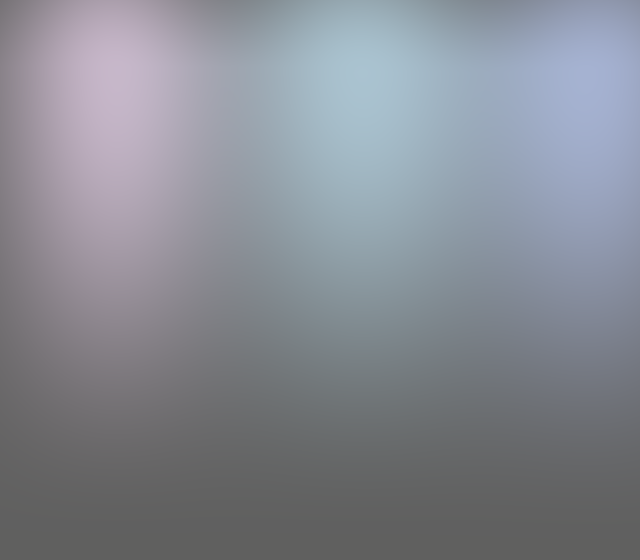
A WebGL 1 fragment shader for this background:

```glsl
precision highp float;

uniform vec2 u_resolution;

const vec3 BASE_GRAY = vec3(0.376, 0.376, 0.374);
const vec3 PINK = vec3(0.765, 0.700, 0.770);
const vec3 CYAN = vec3(0.655, 0.752, 0.800);
const vec3 BLUE = vec3(0.630, 0.675, 0.795);

const float REACH_UP = 0.36;
const float REACH_DOWN = 0.85;
const float TOP_NARROWING = 1.2;

// Long soft fade below the centre, short fade above it
float verticalFade(float dy) {
  float reach = dy > 0.0 ? REACH_UP : REACH_DOWN;
  return 1.0 - smoothstep(0.0, reach, abs(dy));
}

// Bell profile across the column, pinched above the centre
float columnProfile(float dx, float dy, float width) {
  float pinched = width * (1.0 - TOP_NARROWING * max(dy, 0.0));
  float t = dx / pinched;
  return exp(-t * t);
}

// Light that a hanging glow adds to the base colour
vec3 glow(vec2 uv, vec2 center, float width, vec3 peak, vec3 base) {
  vec2 d = uv - center;
  return (peak - base) * columnProfile(d.x, d.y, width) * verticalFade(d.y);
}

void main() {
  vec2 uv = gl_FragCoord.xy / u_resolution;

  vec3 color = BASE_GRAY;
  color += glow(uv, vec2(0.170, 0.88), 0.18, PINK, BASE_GRAY);
  color += glow(uv, vec2(0.560, 0.88), 0.22, CYAN, BASE_GRAY);
  color += glow(uv, vec2(0.940, 0.87), 0.20, BLUE, BASE_GRAY);

  gl_FragColor = vec4(clamp(color, 0.0, 1.0), 1.0);
}
```
